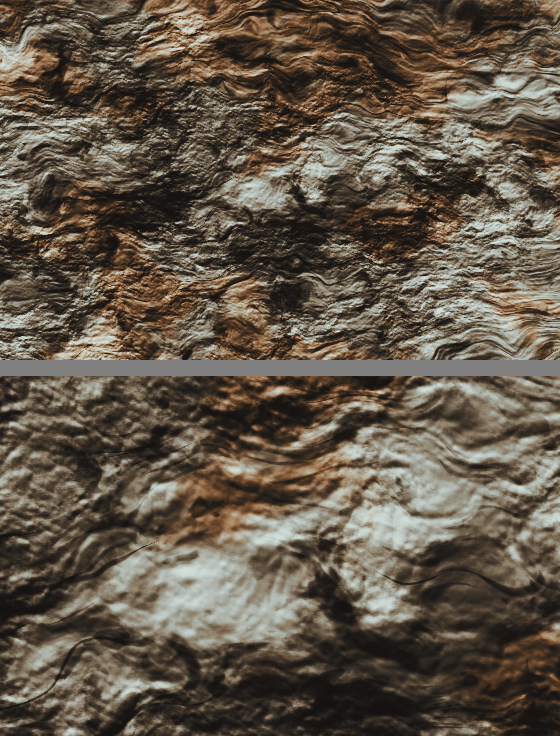
Top: the whole. Bottom: its middle third, enlarged.
Write a WebGL 2 fragment shader that draws this texture.

```glsl
#version 300 es
precision highp float;
uniform vec2 u_resolution;
out vec4 fragColor;

const vec2 LUMP_SCALE = vec2(5.0, 8.0);    // lumps per canvas height
const vec2 FLAKE_SCALE = vec2(7.0, 13.0);  // pale crusts with ragged rims
const vec2 PIT_SCALE = vec2(19.0, 30.0);
const vec2 GRAIN_SCALE = vec2(10.0, 80.0); // thin fibres
const vec2 CREASE_SCALE = vec2(10.0, 38.0);
const vec2 CRACK_SCALE = vec2(3.5, 18.0);
const vec2 CRUMB_SCALE = vec2(45.0, 66.0);
const vec2 CAVITY_SCALE = vec2(2.6, 5.0);
const vec2 LIGHT_DIR = vec2(-0.35, 0.94);
const float LIGHT_STEP = 0.006;
const float RELIEF = 0.027;                // typical height change per light step
const float CRUMB_STEP = 0.004;
const float WARP = 0.14;
const float CONTRAST = 1.3;
const float BIAS = 0.56;
const vec3 RUST_TINT = vec3(1.13, 0.94, 0.78);
const vec3 GREY_TINT = vec3(0.98, 1.01, 1.04);

const int STOPS = 8;
const float RANK[STOPS] = float[](0.0, 0.115, 0.33, 0.525, 0.655, 0.78, 0.93, 1.0);
const vec3 WOOD[STOPS] = vec3[](
  vec3(0.08, 0.07, 0.065), vec3(0.16, 0.14, 0.12),
  vec3(0.295, 0.235, 0.175), vec3(0.43, 0.36, 0.28),
  vec3(0.55, 0.47, 0.37), vec3(0.60, 0.575, 0.505),
  vec3(0.73, 0.76, 0.73), vec3(0.84, 0.89, 0.87));

float hash(vec2 p) {
  vec3 a = fract(p.xyx * 0.1031);
  a += dot(a, a.yzx + 33.33);
  return fract((a.x + a.y) * a.z);
}

float noise(vec2 p) {
  vec2 i = floor(p), f = fract(p);
  f = f * f * (3.0 - 2.0 * f);
  return mix(mix(hash(i), hash(i + vec2(1, 0)), f.x),
             mix(hash(i + vec2(0, 1)), hash(i + vec2(1, 1)), f.x), f.y);
}

// x: soft layered noise, y: the same layers folded into sharp valleys
vec2 layers(vec2 p, int octaves) {
  vec2 sum = vec2(0.0);
  float total = 0.0, amp = 0.5;
  for (int i = 0; i < octaves; i++) {
    float n = noise(p);
    sum += amp * vec2(n, abs(2.0 * n - 1.0));
    total += amp;
    amp *= 0.56;
    p = mat2(1.6, 1.2, -1.2, 1.6) * p + 11.7;
  }
  return sum / total;
}

float fbm(vec2 p, int octaves) { return layers(p, octaves).x; }

vec2 warped(vec2 p) {
  return p + WARP * (vec2(fbm(p * 5.0, 3), fbm(p * 5.0 + 17.3, 3)) - 0.5);
}

float height(vec2 p) {
  vec2 q = warped(p) * LUMP_SCALE;
  return 0.6 * fbm(q + 3.0, 6) + 0.36 * layers(q * 1.3 + 71.0, 5).y;
}

// Coordinate across the fibres: bends round lumps and sweeps up at lower right
float acrossGrain(vec2 p, vec2 q) {
  float sweep = max(p.x - 0.85, 0.0) * (1.0 - smoothstep(0.05, 0.5, p.y));
  float lumps = fbm(q * vec2(4.0, 5.5) + 3.0, 3) - 0.5;
  float wiggle = 0.012 * fbm(p * 22.0, 2);
  return q.y + 0.16 * lumps + wiggle + 0.03 * sin(5.0 * p.x + 1.0) - 0.4 * sweep;
}

// Dark line where the noise crosses its middle, tapering out between patches
float brokenLine(vec2 p, float width, float gate) {
  float open = smoothstep(0.45, 0.75, gate);
  float d = abs(noise(p) - 0.5);
  return (1.0 - smoothstep(0.25, 1.0, d / (width * (open + 0.01)))) * smoothstep(0.0, 0.2, open);
}

vec3 woodRamp(float rank) {
  vec3 col = WOOD[0];
  for (int i = 1; i < STOPS; i++)
    col = mix(col, WOOD[i], clamp((rank - RANK[i - 1]) / (RANK[i] - RANK[i - 1]), 0.0, 1.0));
  return col;
}

void main() {
  vec2 p = gl_FragCoord.xy / u_resolution.y;
  vec2 q = warped(p);

  // Lit relief, large and fine
  float h = height(p);
  float light = clamp((h - height(p + LIGHT_STEP * LIGHT_DIR)) / RELIEF, -2.2, 2.2);
  float crumb = layers(p * CRUMB_SCALE, 4).y;
  float crumbLight = crumb - layers((p + CRUMB_STEP * LIGHT_DIR) * CRUMB_SCALE, 4).y;
  float rough = smoothstep(0.38, 0.62, fbm(q * vec2(6.0, 9.0) + 130.0, 3));

  // Smoother, fibrous wood along the top and in the lower right corner
  float patchy = 0.5 * (fbm(p * 3.0 + 60.0, 4) - 0.5);
  float fibrous = smoothstep(0.70, 0.84, p.y + 0.12 * (p.x - 0.8) + patchy);
  fibrous = max(fibrous, smoothstep(0.9, 1.15, p.x - 1.3 * p.y + patchy));

  // Fibres, creases and cracks
  vec2 along = vec2(q.x, acrossGrain(p, q));
  float grain = 0.5 * noise(along * GRAIN_SCALE)
              + 0.5 * noise(along * GRAIN_SCALE * 2.1 + 9.0) - 0.5;
  float crease = brokenLine(along * CREASE_SCALE + 51.0, 0.14, noise(p * vec2(12.0, 20.0)));
  crease += brokenLine(along * CREASE_SCALE * 1.9 + 7.0, 0.2, noise(p * vec2(19.0, 30.0) + 14.0));
  float crack = brokenLine(along * CRACK_SCALE + 31.0, 0.05, noise(p * vec2(5.0, 9.0) + 80.0));

  // Ragged crusts, pits, hollows and stains
  float ragged = 0.06 * (crumb - 0.36);
  float flake = smoothstep(0.48, 0.535, fbm(q * FLAKE_SCALE + 210.0, 6) + ragged) - 0.5;
  float pit = 1.0 - smoothstep(0.33, 0.39, fbm(q * PIT_SCALE + 160.0, 4) + ragged);
  float cavity = 1.0 - smoothstep(0.36, 0.41, fbm(q * CAVITY_SCALE + 23.0, 7) + ragged);
  float rust = smoothstep(0.46, 0.58, fbm(q * vec2(3.6, 5.5) + 47.0, 7));
  float stain = fbm(p * vec2(2.5, 4.0) + 5.0, 3) - 0.5;

  float tone = BIAS + mix(0.75, 0.4, fibrous) * light + 3.2 * (h - 0.43);
  tone += mix(2.4, 4.4, fibrous) * grain;
  tone += mix(1.5, 4.5, rough) * (1.0 - 0.6 * fibrous) * crumbLight;
  tone += mix(1.0, 0.5, fibrous) * flake + 2.2 * stain - 0.3 * rust;
  tone -= mix(1.4, 0.7, fibrous) * cavity + mix(1.2, 0.3, fibrous) * pit;
  tone -= 0.9 * crease + 1.6 * crack;

  // Tone to palette rank, then tint the middle tones
  float rank = 1.0 / (1.0 + exp(-CONTRAST * tone));
  float middle = 4.0 * rank * (1.0 - rank);
  vec3 col = woodRamp(rank);
  col *= mix(vec3(1.0), mix(GREY_TINT, RUST_TINT, rust), middle);
  fragColor = vec4(clamp(col, 0.0, 1.0), 1.0);
}
```
